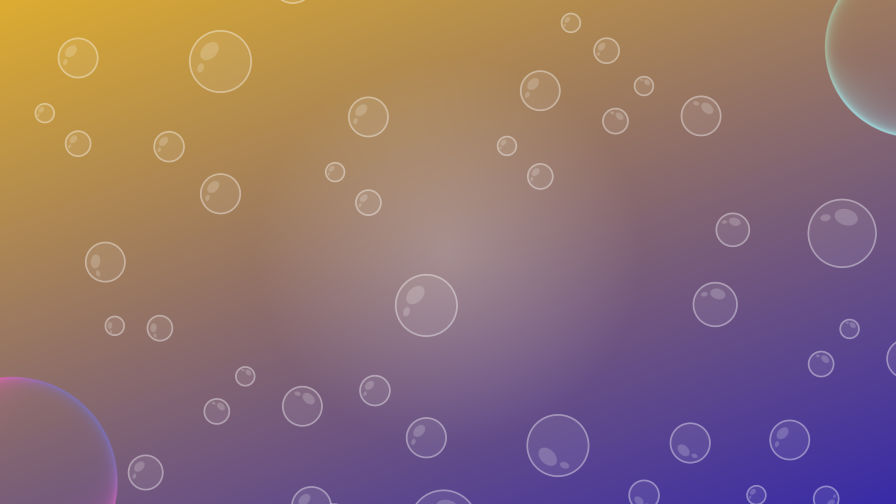
A Shadertoy shader for this background:

```glsl
#define GOLD vec3(0.865, 0.675, 0.19)
#define INDIGO vec3(0.22, 0.165, 0.655)
#define SLOPE vec2(0.342, -0.940)
#define GLOW_RADIUS 0.385
#define GLOW_ALPHA 0.24
#define RING_WIDTH 0.0034
#define RING_ALPHA 0.34
#define FILL_ALPHA 0.075
#define SHINE_ALPHA 0.17
#define SMALL_TRIO 0.648

mat2 rotation(float angle) {
    float c = cos(angle), s = sin(angle);
    return mat2(c, s, -s, c);
}

// Soft coverage of a tilted ellipse
float ellipse(vec2 p, vec2 center, vec2 radii, float tilt, float blur) {
    vec2 q = rotation(-tilt) * (p - center) / radii;
    return smoothstep(blur, -blur, (length(q) - 1.0) * min(radii.x, radii.y));
}

// White coverage of one clear bubble: fill, ring and two reflections
float bubble(vec2 p, float radius, float ringWidth, float px) {
    float edge = length(p) - radius;
    float fill = smoothstep(px, -px, edge);
    float ring = smoothstep(px, -px, abs(edge + 0.5 * ringWidth) - 0.5 * ringWidth);
    vec2 q = p / radius;
    float blur = px / radius;
    float shine = max(ellipse(q, vec2(-0.35, 0.33), vec2(0.34, 0.23), 0.78, blur),
                      ellipse(q, vec2(-0.63, -0.20), vec2(0.15, 0.10), 1.2, blur));
    return FILL_ALPHA * fill + RING_ALPHA * ring + SHINE_ALPHA * shine;
}

// Three bubbles that share one turn and scale
float trio(vec2 p, vec2 anchor, float angle, float scale, float px) {
    vec2 q = rotation(-angle) * (p - anchor) / scale;
    float blur = 0.65 * px / scale;
    float width = RING_WIDTH / scale;
    return bubble(q, 0.0625, width, blur)
         + bubble(q - vec2(-0.102, -0.169), 0.0312, width, blur)
         + bubble(q - vec2(0.0, -0.2625), 0.0408, width, blur);
}

// Iridescent bubble whose rim shifts to a second tint along an axis
vec3 soapFilm(vec3 color, vec2 p, vec2 center, float radius, vec2 axis,
              vec3 tint, vec3 axisTint, vec2 depth, float px) {
    vec2 q = p - center;
    float dist = length(q);
    float inside = smoothstep(px, -px, dist - radius);
    float facing = smoothstep(0.45, 1.0, dot(q / max(dist, 1e-4), axis));
    float inset = max(1.0 - dist / radius, 0.0);
    float rim = 0.55 * exp(-inset / 0.035)
              + 0.42 * exp(-inset / mix(depth.x, depth.y, facing));
    return mix(color, mix(tint, axisTint, facing), rim * inside);
}

void mainImage(out vec4 fragColor, in vec2 fragCoord) {
    float px = 1.0 / iResolution.y;
    vec2 p = fragCoord * px;
    float aspect = iResolution.x * px;

    // Slanted backdrop with a pale central glow
    float along = dot(p - vec2(0.0, 1.0), SLOPE) / dot(vec2(aspect, -1.0), SLOPE);
    vec3 color = mix(GOLD, INDIGO, along);
    float glow = max(1.0 - length(p - vec2(0.5 * aspect, 0.5)) / GLOW_RADIUS, 0.0);
    color = mix(color, vec3(1.0), GLOW_ALPHA * glow);

    // Trio anchors: position and turn, then scale for the large ones
    const vec3 smallTrios[11] = vec3[11](
        vec3(0.155, 0.885, 0.0), vec3(0.731, 0.768, 0.0), vec3(1.072, 0.820, 0.0),
        vec3(1.391, 0.770, -1.51), vec3(0.600, 0.194, -1.51), vec3(0.209, 0.480, 0.69),
        vec3(1.567, 0.127, 0.0), vec3(1.190, 1.069, 0.08), vec3(1.799, 0.288, -1.51),
        vec3(0.618, -0.005, 0.0), vec3(1.639, -0.160, 3.14));
    const vec4 largeTrios[7] = vec4[7](
        vec4(0.4375, 0.878, 0.0, 1.0), vec4(0.846, 0.394, 0.0, 1.0),
        vec4(1.671, 0.537, -1.06, 1.1), vec4(1.107, 0.116, 1.59, 1.0),
        vec4(0.581, 1.326, 0.0, 1.1), vec4(0.880, -0.040, -1.06, 1.1),
        vec4(0.289, 0.0625, 0.0, 0.57));

    float white = 0.0;
    for (int i = 0; i < 11; i++)
        white += trio(p, smallTrios[i].xy, smallTrios[i].z, SMALL_TRIO, px);
    for (int i = 0; i < 7; i++)
        white += trio(p, largeTrios[i].xy, largeTrios[i].z, largeTrios[i].w, px);
    color = mix(color, vec3(1.0), min(white, 1.0));

    // Corner bubbles
    color = soapFilm(color, p, vec2(0.025, 0.044), 0.208, vec2(0.77, 0.64),
                     vec3(0.90, 0.38, 0.72), vec3(0.48, 0.45, 0.75), vec2(0.15, 0.06), px);
    color = soapFilm(color, p, vec2(1.817, 0.907), 0.180, vec2(-0.42, -0.91),
                     vec3(0.66, 0.76, 0.66), vec3(0.64, 0.91, 0.92), vec2(0.08, 0.20), px);

    fragColor = vec4(color, 1.0);
}
```
